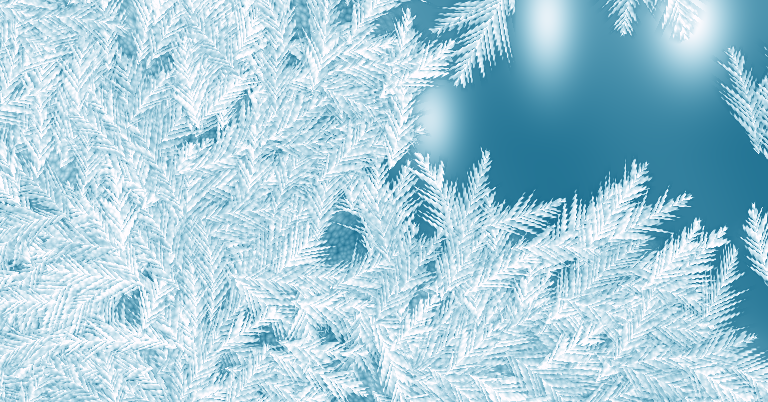
Reproduce this texture procedurally as a WebGL 2 fragment shader.

```glsl
#version 300 es
precision highp float;
// Feathery frost ferns spreading over a cold blue window pane with soft daylight.
uniform vec2 u_resolution;
out vec4 fragColor;

float hash(vec2 p) {
  vec3 q = fract(vec3(p.xyx) * vec3(0.1031, 0.1030, 0.0973));
  q += dot(q, q.yzx + 33.33);
  return fract((q.x + q.y) * q.z);
}

mat2 turn(float a) {
  return mat2(cos(a), sin(a), -sin(a), cos(a));
}

// Cellular noise: distance to the nearest scattered point.
float cellular(vec2 p) {
  vec2 cell = floor(p);
  float nearest = 2.0;
  for (int j = -1; j <= 1; j++)
    for (int i = -1; i <= 1; i++) {
      vec2 c = cell + vec2(i, j);
      vec2 point = c + vec2(hash(c), hash(c + 57.3));
      nearest = min(nearest, length(point - p));
    }
  return nearest;
}

float glow(vec2 p, vec2 centre, vec2 size) {
  vec2 d = (p - centre) / size;
  return exp(-dot(d, d));
}

// Positive where ice grows, negative on the clear pane.
float iceCover(vec2 p) {
  float left = 1.04 - p.x + 0.04 * sin(p.y * 9.0);
  float slope = max(p.x - 1.45, 0.0);
  float lower = 0.5 - p.y - 2.0 * slope * slope + 0.04 * sin(p.x * 17.0);
  float tufts = max(0.10 - length(p - vec2(1.93, 0.70)), 0.07 - length(p - vec2(1.87, 0.41)));
  tufts = max(tufts, 0.08 - length((p - vec2(1.24, 0.94)) * vec2(1.6, 0.7)));
  tufts = max(tufts, 0.08 - length(p - vec2(1.62, 1.05)));
  return max(max(left, lower), tufts);
}

// Growth angle: swirls on the left, a fan on the right, hanging and edge tufts.
float growthAngle(vec2 p) {
  float swirl = 1.2 + 1.5 * sin(p.x * 4.1 + 2.0 * sin(p.y * 3.7)) + 1.1 * sin(p.y * 6.3 - p.x * 2.2);
  float fan = atan(p.y - 0.05, max(p.x - 1.0, 0.05));
  float angle = mix(swirl, fan, smoothstep(0.85, 1.2, p.x));
  angle = mix(angle, 2.0, step(1.76, p.x) * step(0.33, p.y));
  return mix(angle, -1.8, step(1.12, p.x) * step(0.8, p.y));
}

// One fern, x from root 0 to tip 1; gives tone, opacity and shadow.
vec3 fern(vec2 q, float len, float seed, float pixel) {
  q.y += (fract(seed * 7.7) - 0.5) * 0.5 * q.x * q.x;
  float side = q.y < 0.0 ? -1.0 : 1.0;
  float away = abs(q.y);
  float root = q.x - 1.45 * away + 0.7 * away * away;
  if (root < 0.0 || root > 1.0) return vec3(0.0);
  float pitch = mix(42.0, 62.0, fract(seed * 13.1));
  float s = root * len * pitch + 0.3 * sin(root * 23.0 + seed * 40.0);
  float rnd = hash(vec2(floor(s) + side * 40.0, seed * 91.0));
  float reach = 0.38 * pow(1.0 - root, 0.7) * smoothstep(-0.1, 0.3, root) * (0.4 + 0.6 * rnd) + 0.004;
  float t = away / reach;
  float across = fract(s) - 0.5;
  // Tapered barbs with serrated edges, plus a thin spine.
  float edge = abs(across) - 0.5 * (1.0 - t * t) + 0.10 * sin(away * len * 620.0 + rnd * 6.0);
  float soft = pixel * pitch * 0.9;
  float barb = smoothstep(soft, -soft, edge) * smoothstep(1.1, 0.9, t);
  float spine = smoothstep(0.004 + pixel, 0.001, away * len);
  float tone = 0.70 + 0.20 * fract(seed * 29.0) + 0.42 * across * side + 0.14 * (rnd - 0.5);
  return vec3(tone + 0.12 * spine, max(barb, spine * 0.8), smoothstep(1.3, 0.8, t));
}

void main() {
  float pixel = 1.0 / u_resolution.y;
  vec2 p = gl_FragCoord.xy * pixel;

  // Clear pane with blurred daylight.
  float tone = 0.17 + 0.12 * smoothstep(0.6, 1.0, p.y) + 0.03 * sin(p.x * 11.0 + p.y * 4.0);
  tone += 0.62 * glow(p, vec2(1.36, 0.95), vec2(0.07, 0.15));
  tone += 0.75 * glow(p, vec2(1.72, 0.95), vec2(0.10, 0.14));
  tone += 0.60 * glow(p, vec2(1.07, 0.70), vec2(0.07, 0.12));
  tone += 0.35 * glow(p, vec2(1.80, 0.06), vec2(0.12, 0.10));

  // Thin granular rime beneath the ferns.
  float grain = cellular(p * 85.0 + 2.0 * sin(p.yx * 19.0));
  float cover = iceCover(p);
  float drift = sin(p.x * 13.0 + 3.0 * sin(p.y * 8.0)) * sin(p.y * 15.0 + 2.0 * sin(p.x * 9.0));
  float rime = 0.56 + 0.22 * drift + 0.5 * (0.45 - grain);
  tone = mix(tone, rime, 0.85 * smoothstep(0.0, 0.25, cover));

  // Overlapping fern layers, large to small.
  float ice = 0.0;
  for (int layer = 0; layer < 7; layer++) {
    float size = 0.27 - 0.02 * float(layer);
    vec2 grid = turn(float(layer) * 0.9) * p / size + float(layer) * 17.3;
    for (int j = -1; j <= 1; j++)
      for (int i = -1; i <= 1; i++) {
        vec2 c = floor(grid) + vec2(i, j);
        float seed = hash(c + float(layer) * 31.7);
        vec2 jitter = vec2(hash(c + 11.9), hash(c + 73.1));
        vec2 centre = turn(-float(layer) * 0.9) * ((c + jitter - float(layer) * 17.3) * size);
        if (iceCover(centre) < 0.03 * seed) continue;
        float angle = growthAngle(centre) + (seed - 0.5) * 1.5;
        float len = size * (1.15 + 0.45 * jitter.x);
        vec2 q = turn(-angle) * (p - centre) / len + vec2(0.5, 0.0);
        vec3 f = fern(q, len, seed, pixel);
        tone = mix(tone * (1.0 - 0.16 * f.z), f.x, f.y * 0.92);
        ice = max(ice, f.y);
      }
  }

  // Crystal sparkle, then the cold colour ramp.
  tone += ice * (0.03 + 0.28 * (0.45 - grain));
  tone = clamp(tone, 0.12, 1.0);
  vec3 colour = vec3(tone, 0.34 + 0.86 * tone - 0.21 * tone * tone, 0.48 + 0.75 * tone - 0.23 * tone * tone);
  fragColor = vec4(colour, 1.0);
}
```
